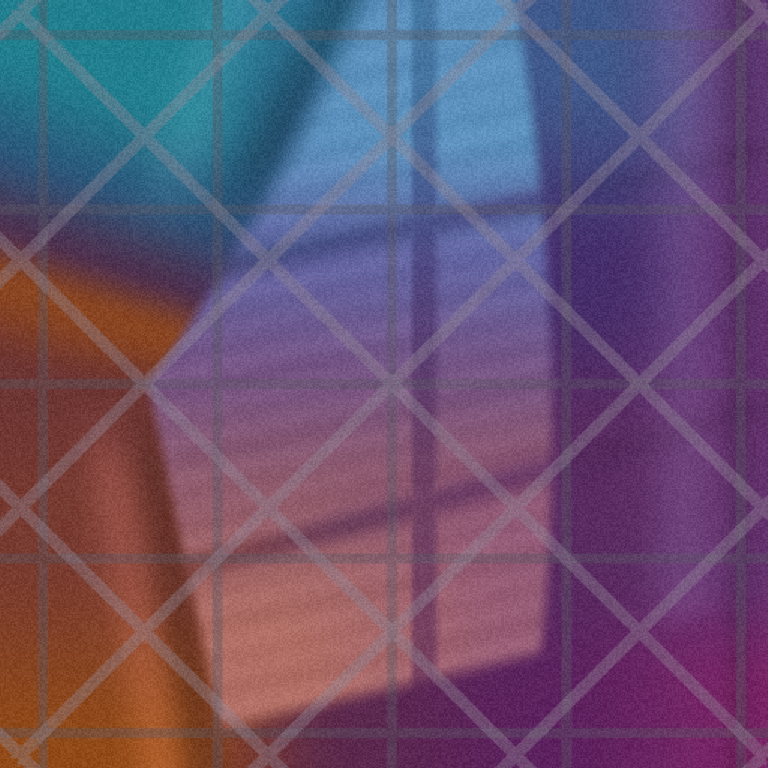
Give the GLSL for this background, as a three.js fragment shader.

```glsl
varying vec2 vUv;

#define GRID_STEP 0.2272
#define GRID_HALF 0.0065
#define LATTICE_STEP 0.3223
#define LATTICE_HALF 0.0078
#define LINE_SOFT 0.0015
#define CENTER vec2(0.5104, 0.5)
#define RIPPLE_AMOUNT 0.012
#define GRAIN_CELLS 512.0
#define GRAIN_AMOUNT 0.07

float band(float d, float width) {
  return exp(-d * d / (width * width));
}

float stroke(float d, float halfWidth) {
  return 1.0 - smoothstep(halfWidth - LINE_SOFT, halfWidth + LINE_SOFT, d);
}

// Distance to the nearest line of an evenly spaced set
float repeatDistance(float x, float spacing) {
  return abs(fract(x / spacing + 0.5) - 0.5) * spacing;
}

float hash(vec2 cell) {
  vec3 q = fract(cell.xyx * 0.1031);
  q += dot(q, q.yzx + 33.33);
  return fract((q.x + q.y) * q.z);
}

// Vertical colour ramps for the shaded wall
vec3 warmWash(float y) {
  vec3 c = mix(vec3(0.57, 0.29, 0.09), vec3(0.47, 0.23, 0.19), smoothstep(0.0, 0.3, y));
  c = mix(c, vec3(0.43, 0.21, 0.20), smoothstep(0.3, 0.5, y));
  c = mix(c, vec3(0.54, 0.27, 0.13), smoothstep(0.52, 0.63, y));
  c = mix(c, vec3(0.31, 0.19, 0.31), smoothstep(0.635, 0.71, y));
  c = mix(c, vec3(0.17, 0.34, 0.48), smoothstep(0.69, 0.82, y));
  return mix(c, vec3(0.13, 0.50, 0.56), smoothstep(0.78, 0.95, y));
}

vec3 middleWash(float y) {
  vec3 c = mix(vec3(0.36, 0.16, 0.30), vec3(0.35, 0.19, 0.33), smoothstep(0.0, 0.35, y));
  c = mix(c, vec3(0.28, 0.20, 0.40), smoothstep(0.35, 0.6, y));
  c = mix(c, vec3(0.20, 0.30, 0.50), smoothstep(0.58, 0.76, y));
  return mix(c, vec3(0.18, 0.43, 0.57), smoothstep(0.74, 0.98, y));
}

vec3 violetWash(float y) {
  vec3 c = mix(vec3(0.36, 0.13, 0.37), vec3(0.35, 0.17, 0.38), smoothstep(0.05, 0.3, y));
  c = mix(c, vec3(0.27, 0.18, 0.42), smoothstep(0.42, 0.64, y));
  return mix(c, vec3(0.25, 0.35, 0.55), smoothstep(0.64, 0.92, y));
}

vec3 wallColor(vec2 p) {
  float tilted = p.y + 0.33 * p.x * smoothstep(0.4, 0.58, p.y);
  vec3 c = mix(warmWash(tilted), middleWash(p.y), smoothstep(0.2, 0.46, p.x));
  c = mix(c, violetWash(p.y), smoothstep(0.42, 0.72, p.x));
  c = mix(c, vec3(0.40, 0.20, 0.44), 0.85 * smoothstep(0.77, 0.98, p.x));
  float corner = smoothstep(0.7, 1.0, p.x) * (1.0 - smoothstep(0.1, 0.26, p.y));
  return mix(c, vec3(0.50, 0.13, 0.39), 0.8 * corner);
}

// Soft folds of light and shade beside the window patch
vec3 addFolds(vec3 c, vec2 p) {
  float top = smoothstep(0.66, 0.82, p.y);
  c += 0.06 * top * band(p.x - 0.29 + 0.35 * (0.95 - p.y), 0.045);
  c *= 1.0 - 0.2 * top * band(p.x - 0.43 + 0.5 * (0.97 - p.y), 0.04);
  float low = 1.0 - smoothstep(0.36, 0.5, p.y);
  c += vec3(0.11, 0.075, 0.075) * low * band(p.x - 0.21 + 0.17 * p.y, 0.036);
  c *= 1.0 - 0.15 * low * band(p.x - 0.265 + 0.17 * p.y, 0.025);
  float foot = 0.17 + 0.3 * (p.x - 0.83);
  float pane = smoothstep(foot - 0.02, foot + 0.03, p.y);
  c += vec3(0.055, 0.07, 0.07) * pane * band(p.x - 0.89, 0.045);
  return c * (1.0 - 0.12 * band(p.x - 0.962, 0.02));
}

vec3 lightColor(vec2 p) {
  vec3 c = mix(vec3(0.69, 0.43, 0.39), vec3(0.55, 0.35, 0.43), smoothstep(0.15, 0.42, p.y));
  c = mix(c, vec3(0.46, 0.33, 0.52), smoothstep(0.36, 0.54, p.y));
  c = mix(c, vec3(0.39, 0.39, 0.63), smoothstep(0.5, 0.67, p.y));
  c = mix(c, vec3(0.36, 0.57, 0.74), smoothstep(0.64, 0.84, p.y));
  float pink = smoothstep(0.35, 0.7, p.x) * (1.0 - smoothstep(0.3, 0.5, p.y));
  return mix(c, vec3(0.56, 0.34, 0.48), 0.75 * pink);
}

// Window patch: curved sides and a slanted foot
float lightMask(vec2 p) {
  float t = p.y - 0.5;
  float left = 0.193 + max(t * (0.72 - 0.33 * t), -0.213 * t);
  float right = 0.718 - 0.16 * (p.y - 0.45) * (p.y - 0.45);
  float foot = 0.05 + 0.236 * (p.x - 0.289);
  float soft = mix(0.012, 0.03, smoothstep(0.5, 0.9, p.y));
  return smoothstep(-soft, soft, p.x - left)
    * (1.0 - smoothstep(-0.012, 0.014, p.x - right))
    * smoothstep(-0.015, 0.018, p.y - foot);
}

float barShadow(vec2 p) {
  float upright = smoothstep(0.531, 0.542, p.x) * (1.0 - smoothstep(0.56, 0.577, p.x));
  float upper = band(p.y - 0.667 - 0.21 * (p.x - 0.35), 0.018);
  float lower = band(p.y - 0.277 - 0.28 * (p.x - 0.3125), 0.02);
  return max(0.6 * upright, 0.65 * max(upper, lower));
}

void main() {
  vec2 p = vUv;
  vec3 color = addFolds(wallColor(p), p);

  // Sunlight, crossed by bars and faint slats
  float lit = lightMask(p);
  float slope = p.y - 0.22 * p.x;
  float ripple = sin(slope * 140.0) + 0.5 * sin(slope * 83.0 + 2.0 * p.x);
  color = mix(color, lightColor(p) + RIPPLE_AMOUNT * ripple, lit * (1.0 - barShadow(p)));
  color *= 1.0 - 0.1 * (1.0 - lit) * barShadow(p) * smoothstep(0.7, 0.8, p.x);

  // Square grid
  vec2 q = p - CENTER;
  float gridD = min(repeatDistance(q.x, GRID_STEP), repeatDistance(q.y, GRID_STEP));
  color = mix(color, vec3(0.36, 0.35, 0.40), 0.38 * stroke(gridD, GRID_HALF));

  // Diagonal lattice, ending just inside the corners
  float rise = repeatDistance(q.x - q.y, LATTICE_STEP);
  float fall = repeatDistance(q.x + q.y, LATTICE_STEP);
  float ends = stroke(min(abs(q.x), abs(q.y)), 0.487);
  float lattice = stroke(min(rise, fall) * 0.7071, LATTICE_HALF) * ends;
  color = mix(color, vec3(0.56, 0.52, 0.58), 0.4 * lattice);

  // Film grain
  color += GRAIN_AMOUNT * (hash(floor(p * GRAIN_CELLS)) - 0.5);
  gl_FragColor = vec4(clamp(color, 0.0, 1.0), 1.0);
}
```
